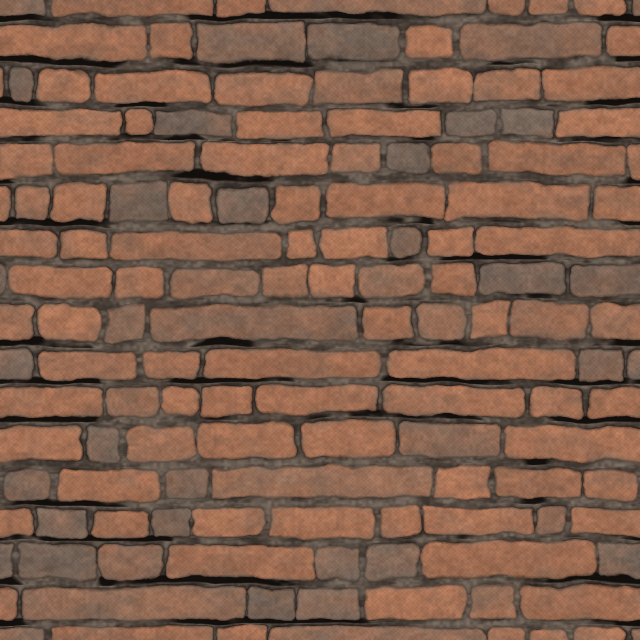
Write a three.js fragment shader that draws this texture.

```glsl
// Weathered brick wall: 16 courses of random-length rounded bricks in grey mortar.
// Each course has jittered joint slots, some dropped to merge bricks; wrapped
// noise bends the courses, erodes edges and stains the clay, so the wall tiles.
#define ROWS 16.0
#define SLOTS 12.0
#define JOINT_KEEP 0.45
#define JOINT_JITTER 0.6
#define BRICK_HALF_HEIGHT 0.395
#define EDGE_WEAR 0.13
#define CLAY_ORANGE vec3(0.632, 0.434, 0.330)
#define CLAY_GREY vec3(0.445, 0.382, 0.338)
#define MORTAR_LIGHT vec3(0.435, 0.383, 0.340)
#define MORTAR_DARK vec3(0.265, 0.230, 0.203)
#define SHADOW vec3(0.055, 0.042, 0.035)
#define TAU 6.283185

varying vec2 vUv;

float hash(vec2 p) {
  vec3 q = fract(p.xyx * vec3(0.1031, 0.1030, 0.0973));
  q += dot(q, q.yzx + 33.33);
  return fract((q.x + q.y) * q.z);
}

float wrap(float i, float n) { return floor(mod(i + 0.5, n)); }

// Value noise with a whole number of cells across the tile
float noise(vec2 uv, vec2 cells) {
  vec2 p = uv * cells;
  vec2 i = floor(p), f = fract(p);
  f = f * f * (3.0 - 2.0 * f);
  vec2 a = floor(mod(i + 0.5, cells)), b = floor(mod(i + 1.5, cells));
  vec2 s = cells.yx * 1.7;
  return mix(mix(hash(a + s), hash(vec2(b.x, a.y) + s), f.x),
             mix(hash(vec2(a.x, b.y) + s), hash(b + s), f.x), f.y);
}

float fbm(vec2 uv, vec2 cells) {
  float sum = 0.0, amp = 0.54;
  for (int i = 0; i < 4; i++) {
    sum += amp * noise(uv, cells);
    cells *= 2.0;
    amp *= 0.5;
  }
  return sum;
}

float roundBox(vec2 p, vec2 halfSize, float r) {
  vec2 q = abs(p) - halfSize + r;
  return length(max(q, 0.0)) + min(max(q.x, q.y), 0.0) - r;
}

float jointGap(float slot, float row) {
  return mix(0.015, 0.08, hash(vec2(wrap(slot, SLOTS) + 71.0, row + 13.0)));
}

void main() {
  // Bent courses of uneven height; the tile edge runs through brick middles
  vec2 p = vUv * ROWS;
  p.y += 0.6 + 0.07 * sin(TAU * 5.0 * vUv.y)
       + 0.16 * (noise(vUv, vec2(5.0, 8.0)) - 0.5)
       + 0.12 * (noise(vUv, vec2(23.0, 16.0)) - 0.5);
  p.x += 0.14 * (noise(vUv, vec2(16.0, 32.0)) - 0.5);
  float row = wrap(floor(p.y), ROWS);
  float y = fract(p.y);

  // Nearest kept joints on both sides
  float slotWidth = ROWS / SLOTS;
  float x = p.x / slotWidth + hash(vec2(row, 5.0));
  float base = floor(x);
  float left = -1e3, right = 1e3, leftSlot = 0.0, rightSlot = 0.0;
  float forced = floor(4.0 * hash(vec2(row, 91.0)));
  for (int k = -4; k <= 5; k++) {
    float slot = base + float(k);
    vec2 id = vec2(wrap(slot, SLOTS), row);
    bool kept = wrap(id.x + forced, 4.0) < 0.5 || hash(id + 37.0) < JOINT_KEEP;
    float pos = slot + JOINT_JITTER * (hash(id + 19.0) - 0.5);
    if (kept && pos <= x && pos > left) { left = pos; leftSlot = slot; }
    if (kept && pos > x && pos < right) { right = pos; rightSlot = slot; }
  }

  // Worn brick outline
  vec2 brick = vec2(wrap(leftSlot, SLOTS), row);
  float x0 = left * slotWidth + jointGap(leftSlot, row);
  float x1 = right * slotWidth - jointGap(rightSlot, row);
  float halfHeight = BRICK_HALF_HEIGHT + 0.04 * (hash(brick + 53.0) - 0.5);
  vec2 center = vec2(0.5 * (x0 + x1), 0.54 + 0.04 * (hash(vec2(row, 29.0)) - 0.5));
  vec2 local = vec2(x * slotWidth, y) - center;
  float radius = mix(0.07, 0.24, hash(brick + 83.0));
  float d = roundBox(local, vec2(0.5 * (x1 - x0), halfHeight), radius);
  d += EDGE_WEAR * (fbm(vUv, vec2(40.0, 60.0)) - 0.5);

  // Rough mortar, streaked along the courses
  float rough = fbm(vUv, vec2(30.0, 90.0));
  vec3 color = mix(MORTAR_DARK, MORTAR_LIGHT, smoothstep(0.25, 0.70, rough));
  color *= 0.85 + 0.3 * noise(vUv, vec2(190.0));

  // Dark contact line and patchy shadow under each brick
  float patchy = fbm(vUv, vec2(9.0, 16.0));
  float contact = exp(-22.0 * max(d, 0.0)) * mix(0.25, 0.9, smoothstep(0.35, 0.62, patchy));
  float ledge = smoothstep(0.0, 0.05, y + 0.08 * (rough - 0.5)) * step(local.y, 0.0);
  float under = ledge * smoothstep(0.48, 0.60, patchy) * smoothstep(0.27, 0.36, -local.y);
  color = mix(color, SHADOW, max(contact * 0.8, under * 0.95));

  // Clay: fired tone per brick, stains, fine woven grain
  float stain = fbm(vUv, vec2(20.0, 32.0));
  float fired = smoothstep(-0.08, 0.68, hash(brick + 7.0) + 0.09 * (right - left - 1.0));
  vec3 clay = mix(CLAY_GREY, CLAY_ORANGE, clamp(fired + 0.9 * (stain - 0.5), 0.0, 1.05));
  clay *= 0.96 + 0.08 * hash(brick + 43.0);
  clay *= 0.88 + 0.24 * fbm(vUv, vec2(64.0, 80.0));
  vec2 weave = sin(TAU * vUv * vec2(150.0, 160.0));
  clay *= 1.0 + 0.03 * weave.x * weave.y + 0.13 * (noise(vUv, vec2(220.0)) - 0.5);

  // Mortar dust and a thin dark rim at the brick edges
  float dust = smoothstep(-0.16, 0.0, d) * smoothstep(0.40, 0.65, rough);
  clay = mix(clay, MORTAR_LIGHT * 1.08, 0.45 * dust);
  clay *= mix(0.74, 1.0, smoothstep(0.0, 0.065, -d));
  clay *= 1.0 + 0.08 * local.y;

  color = mix(color, clay, 1.0 - smoothstep(-0.02, 0.02, d));
  gl_FragColor = vec4(color, 1.0);
}
```
